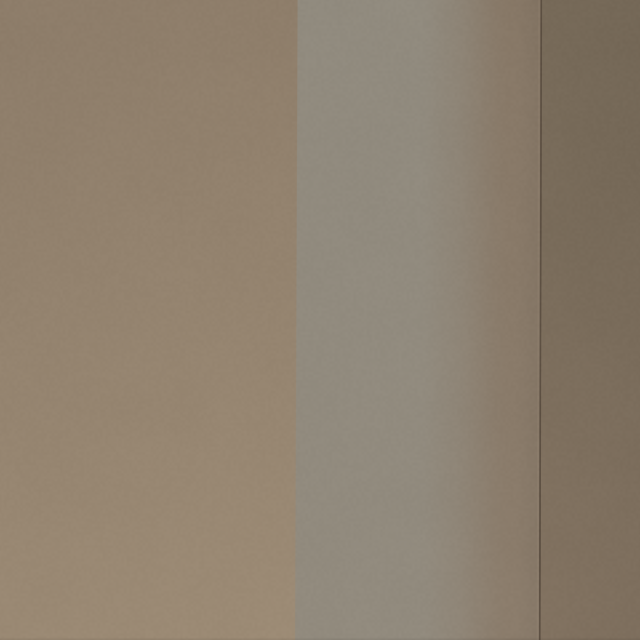
This background is drawn by a three.js fragment shader. Its source:

```glsl
varying vec2 vUv;

// Wall panel colours
const vec3 TAN_TOP = vec3(0.555, 0.490, 0.415);
const vec3 TAN_BOTTOM = vec3(0.608, 0.540, 0.455);
const vec3 GREY_TOP = vec3(0.568, 0.544, 0.496);
const vec3 GREY_BOTTOM = vec3(0.570, 0.542, 0.492);
const vec3 BROWN_TOP = vec3(0.530, 0.470, 0.402);
const vec3 BROWN_BOTTOM = vec3(0.546, 0.488, 0.422);
const vec3 SHADE_TOP = vec3(0.462, 0.412, 0.345);
const vec3 SHADE_BOTTOM = vec3(0.500, 0.440, 0.372);
const vec3 SEAM_COLOR = vec3(0.340, 0.290, 0.240);

// Edge positions at the bottom, and their drift toward the top
const float CORNER_X = 0.4610;
const float CORNER_LEAN = 0.0040;
const float SEAM_X = 0.8433;
const float SEAM_LEAN = 0.0025;
const float SEAM_WIDTH = 0.0014;
const float EDGE_SOFTNESS = 0.0013;

// Plaster grain
const float GRAIN_SCALE = 240.0;
const float GRAIN_AMOUNT = 0.012;
const float MOTTLE_SCALE = 14.0;
const float MOTTLE_AMOUNT = 0.006;

float hash(vec2 p) {
  vec3 q = fract(vec3(p.xyx) * 0.1031);
  q += dot(q, q.yzx + 33.33);
  return fract((q.x + q.y) * q.z);
}

float valueNoise(vec2 p) {
  vec2 cell = floor(p);
  vec2 f = fract(p);
  f = f * f * (3.0 - 2.0 * f);
  float low = mix(hash(cell), hash(cell + vec2(1.0, 0.0)), f.x);
  float high = mix(hash(cell + vec2(0.0, 1.0)), hash(cell + 1.0), f.x);
  return mix(low, high, f.y);
}

float softStep(float d) {
  return smoothstep(-EDGE_SOFTNESS, EDGE_SOFTNESS, d);
}

// Warm light gathers toward the lower right of the left wall
vec3 tanWall(vec2 p) {
  float warmth = 1.0 - p.y + 0.35 * (p.x - 0.23);
  return mix(TAN_TOP, TAN_BOTTOM, clamp(warmth, 0.0, 1.1));
}

// Rounded column: cool on the left, turning brown in two soft bands
vec3 column(vec2 p) {
  vec3 cool = mix(GREY_BOTTOM, GREY_TOP, p.y);
  vec3 warm = mix(BROWN_BOTTOM, BROWN_TOP, p.y);
  float turn = 0.25 * smoothstep(0.655, 0.705, p.x)
             + 0.75 * smoothstep(0.690, 0.800, p.x);
  vec3 color = mix(cool, warm, turn);
  return color * (1.0 - 0.035 * smoothstep(0.80, 0.845, p.x));
}

vec3 shadedWall(vec2 p) {
  vec3 color = mix(SHADE_BOTTOM, SHADE_TOP, smoothstep(0.0, 0.95, p.y));
  return color * (1.0 + 0.15 * (0.92 - p.x));
}

void main() {
  vec2 p = vUv;
  float cornerDistance = p.x - CORNER_X - CORNER_LEAN * p.y;
  float seamDistance = p.x - SEAM_X - SEAM_LEAN * p.y;

  // Three vertical panels
  vec3 color = mix(tanWall(p), column(p), softStep(cornerDistance));
  color = mix(color, shadedWall(p), softStep(seamDistance));

  // Pale lip and dark groove along the seam
  float lip = 1.0 - smoothstep(0.0, 0.0025, abs(seamDistance + 0.0035));
  float groove = 1.0 - smoothstep(0.3, 1.6, abs(seamDistance) / SEAM_WIDTH);
  color *= 1.0 + 0.04 * lip;
  color = mix(color, SEAM_COLOR, 0.85 * groove);

  // Fine grain and broad mottling
  float grain = valueNoise(p * GRAIN_SCALE) - 0.5;
  float mottle = valueNoise(p * MOTTLE_SCALE) - 0.5;
  color += GRAIN_AMOUNT * grain + MOTTLE_AMOUNT * mottle;

  // Thin shadow at the bottom rim
  color *= 1.0 - 0.06 * (1.0 - smoothstep(0.0, 0.005, p.y));

  gl_FragColor = vec4(color, 1.0);
}
```
